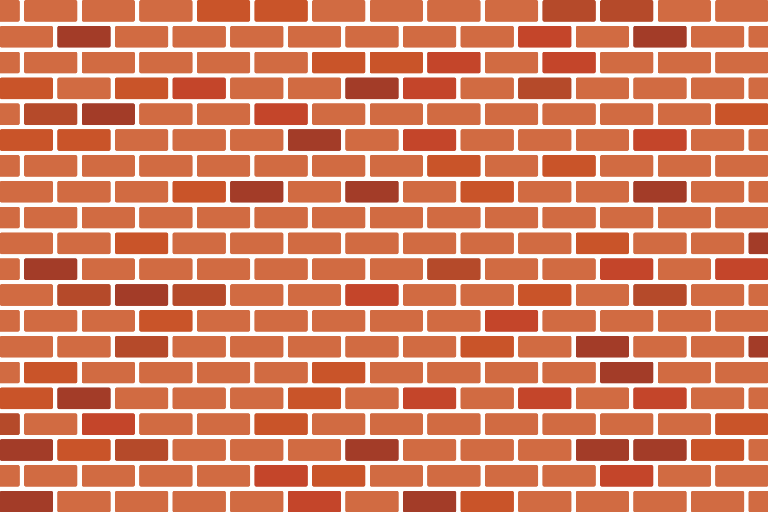
A WebGL 1 fragment shader for this pattern:

```glsl
precision highp float;
uniform vec2 u_resolution;

// A brick wall in running bond: flat, slightly rounded clay bricks on pale mortar.
// Each course is a row of repeated cells, shifted on alternate rows, and a hash
// of the cell picks one of five firing tones, most bricks keeping the common one.

// Lengths are fractions of the canvas height.
const float ASPECT = 1.5;
const vec2 CELL = vec2(0.1125, 0.05045);      // one brick plus its joints
const vec2 JOINT = vec2(0.0083, 0.0080);      // mortar width: upright, level
const float CORNER = 0.0040;
const float EVEN_SHIFT = 0.0469;              // left edge of even courses
const float ODD_SHIFT = -0.0006;              // left edge of odd courses

const vec3 MORTAR = vec3(1.000, 0.996, 0.992);
const vec3 CLAY   = vec3(0.820, 0.420, 0.260);
const vec3 ORANGE = vec3(0.790, 0.330, 0.160);
const vec3 RED    = vec3(0.768, 0.270, 0.165);
const vec3 BROWN  = vec3(0.710, 0.290, 0.165);
const vec3 DARK   = vec3(0.640, 0.235, 0.157);

// Cumulative share of bricks up to each tone; the rest are plain clay.
const float DARK_SHARE = 0.08;
const float BROWN_SHARE = 0.14;
const float RED_SHARE = 0.21;
const float ORANGE_SHARE = 0.33;

float hash(vec2 cell) {
  vec3 q = fract(vec3(cell.xyx) * 0.1031);
  q += dot(q, q.yzx + 33.33);
  return fract((q.x + q.y) * q.z);
}

float roundedBox(vec2 p, vec2 halfSize, float radius) {
  vec2 d = abs(p) - halfSize + radius;
  return length(max(d, 0.0)) + min(max(d.x, d.y), 0.0) - radius;
}

vec3 brickTone(vec2 cell) {
  float pick = hash(cell + vec2(17.0, 41.0));
  vec3 tone = DARK;
  tone = mix(tone, BROWN, step(DARK_SHARE, pick));
  tone = mix(tone, RED, step(BROWN_SHARE, pick));
  tone = mix(tone, ORANGE, step(RED_SHARE, pick));
  return mix(tone, CLAY, step(ORANGE_SHARE, pick));
}

void main() {
  // Courses are counted from the top edge downwards.
  vec2 uv = gl_FragCoord.xy / u_resolution;
  vec2 p = vec2(uv.x * ASPECT, 1.0 - uv.y);
  float pixel = 1.0 / u_resolution.y;

  // Running bond
  float course = floor(p.y / CELL.y);
  p.x -= mix(EVEN_SHIFT, ODD_SHIFT, mod(course, 2.0));
  vec2 cell = vec2(floor(p.x / CELL.x), course);

  // Brick face, with the joints on the right and below
  vec2 halfBrick = 0.5 * (CELL - JOINT);
  vec2 local = p - cell * CELL - halfBrick;
  float dist = roundedBox(local, halfBrick, CORNER);
  float face = 1.0 - smoothstep(-0.5 * pixel, 0.5 * pixel, dist);

  gl_FragColor = vec4(mix(MORTAR, brickTone(cell), face), 1.0);
}
```
